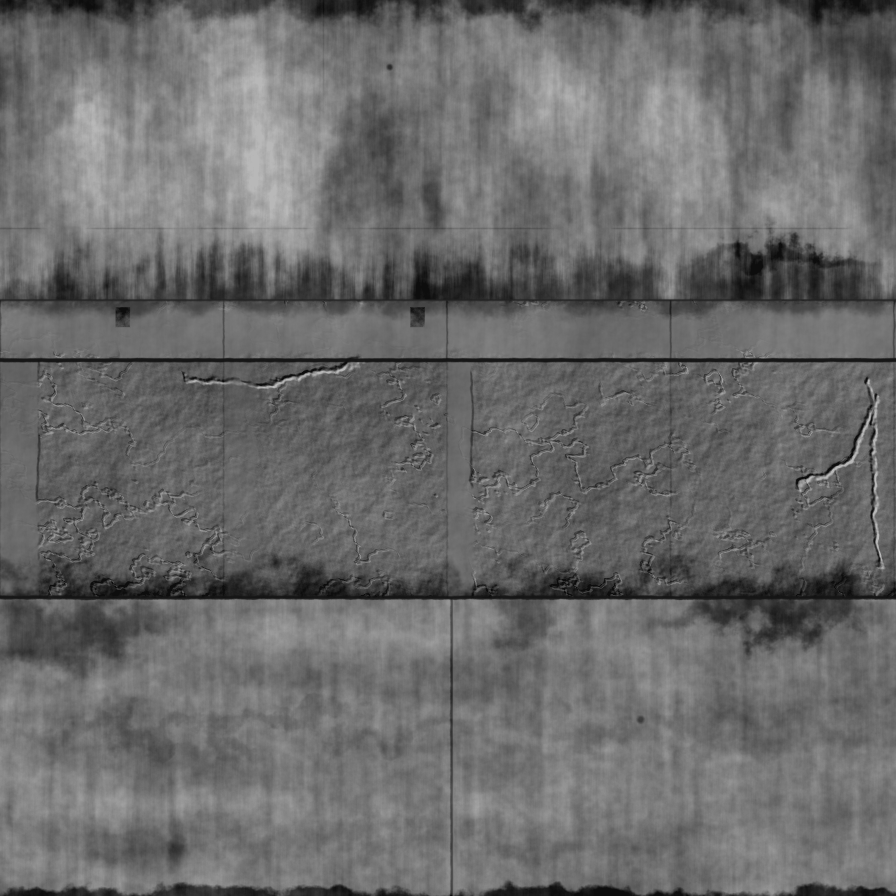
Write a Shadertoy shader that draws this texture.

```glsl
// Weathered concrete wall: stained upper panel, ledge, cracked plaster band and two lower slabs.
#define WALL_Y 0.665
#define LEDGE_Y 0.598
#define BASE_Y 0.333
#define BAY_WIDTH 0.2495
#define SEAM_X 0.504
#define CLOUDS 0.42
#define STREAKS 0.22
#define GRAIN 0.13
#define RELIEF 0.46
#define GRIME 0.27
#define WARP 0.065

float hash(vec2 p) {
    vec3 q = fract(p.xyx * 0.1031);
    q += dot(q, q.yzx + 33.33);
    return fract((q.x + q.y) * q.z);
}

float noise(vec2 p) {
    vec2 i = floor(p), f = fract(p);
    f = f * f * (3.0 - 2.0 * f);
    return mix(mix(hash(i), hash(i + vec2(1, 0)), f.x),
               mix(hash(i + vec2(0, 1)), hash(i + 1.0), f.x), f.y);
}

// Fractal noise centred on zero
float fbm(vec2 p) {
    float sum = 0.0, amp = 0.5;
    for (int i = 0; i < 5; i++) {
        sum += amp * (noise(p) - 0.5);
        p = mat2(1.6, 1.2, -1.2, 1.6) * p + 17.3;
        amp *= 0.55;
    }
    return sum;
}

// Soft ellipse: centre, then radii
float stain(vec2 p, float x, float y, float rx, float ry) {
    return 1.0 - smoothstep(0.3, 1.25, length((p - vec2(x, y)) / vec2(rx, ry)));
}

float line(float d, float width) {
    float soft = 1.0 / iResolution.y;
    return 1.0 - smoothstep(width - soft, width + soft, abs(d));
}

float band(float x, float a, float b) {
    return smoothstep(a - 0.003, a + 0.003, x) - smoothstep(b - 0.003, b + 0.003, x);
}

float segment(vec2 p, vec2 a, vec2 b) {
    vec2 d = b - a;
    return length(p - a - d * clamp(dot(p - a, d) / dot(d, d), 0.0, 1.0));
}

// Upper panel: pale clouds, vertical runs, dirty edges
float upperWall(vec2 p, vec2 w, float streak, float grain) {
    float v = 0.45 + CLOUDS * fbm(p * vec2(13, 9)) + STREAKS * streak + GRAIN * grain;
    v += 0.13 * stain(w, 0.29, 0.87, 0.09, 0.10);
    v += 0.11 * stain(w, 0.13, 0.83, 0.07, 0.11);
    v += 0.10 * stain(w, 0.27, 0.77, 0.12, 0.06);
    v += 0.10 * stain(w, 0.76, 0.84, 0.06, 0.08);
    v += 0.12 * stain(w, 0.90, 0.76, 0.08, 0.05);
    v += 0.05 * stain(w, 0.55, 0.90, 0.18, 0.11);
    v -= 0.09 * stain(w, 0.04, 0.93, 0.08, 0.10);
    v -= 0.11 * stain(w, 0.41, 0.81, 0.05, 0.09);
    v -= 0.10 * stain(w, 0.94, 0.95, 0.12, 0.06);
    v -= 0.13 * stain(mix(p, w, 0.2), 0.485, 0.775, 0.013, 0.035);
    v -= 0.22 * stain(w, 0.88, 0.708, 0.11, 0.016);
    float wobble = w.y - p.y;
    v -= GRIME * (1.0 - smoothstep(0.0, 0.065, p.y - WALL_Y + 0.06 * streak + 0.9 * wobble));
    v -= GRIME * smoothstep(0.973, 1.0, p.y + 0.6 * wobble);
    v -= 0.08 * line(p.y - 0.745, 0.0008) * smoothstep(-0.1, 0.1, fbm(p * vec2(14, 1)));
    v -= 0.06 * line(p.x - 0.361, 0.0008) * smoothstep(0.86, 0.92, p.y);
    return v - 0.25 * stain(p, 0.435, 0.925, 0.004, 0.004);
}

// Plaster height: bumps, fine cracks and broken edges
float plasterHeight(vec2 p) {
    vec2 w = p + 0.03 * vec2(fbm(p * 28.0), fbm(p * 28.0 + 9.0));
    float flakes = smoothstep(0.0, 0.035, abs(fbm(p * vec2(24, 30))));
    vec2 elbow = vec2(0.95, 0.49), sag = vec2(0.31, 0.576);
    float crack = min(segment(w, vec2(0.985, 0.56), elbow), segment(w, elbow, vec2(0.9, 0.455)));
    crack = min(crack, segment(w, vec2(0.976, 0.58), vec2(0.979, 0.36)));
    crack = min(crack, min(segment(w, vec2(0.2, 0.586), sag), segment(w, sag, vec2(0.4, 0.594))));
    return 0.75 * fbm(p * 75.0) + 0.8 * smoothstep(0.0, 0.004, crack)
         + 0.34 * flakes * smoothstep(-0.12, 0.12, fbm(p * 10.0 + 3.0));
}

// Ledge and plaster band share one embossed surface
float plaster(vec2 p, vec2 w, float streak, float grain) {
    float ledge = step(LEDGE_Y, p.y), wobble = w.y - p.y;
    float x = p.x + 0.12 * (w.x - p.x);
    float pilaster = band(x, -0.1, 0.043) + band(x, 0.499, 0.527) + 0.55 * band(x, 0.25, 0.285);
    float rim = min(p.y - LEDGE_Y, WALL_Y - p.y) + 0.35 * wobble;
    float rough = mix(1.0 - 0.85 * pilaster, 0.87 - 0.75 * smoothstep(0.002, 0.012, rim), ledge);
    vec2 e = vec2(-0.0011, 0.0011);
    float v = mix(0.385 + 0.025 * pilaster, 0.44, ledge);
    v += 0.16 * fbm(p * 9.0) + 0.06 * streak + 0.05 * grain;
    v -= RELIEF * rough * (plasterHeight(p + e) - plasterHeight(p - e));
    // Dirt below the wall and above the base
    v -= 0.18 * smoothstep(WALL_Y - 0.02, WALL_Y, p.y + 0.4 * wobble);
    v -= GRIME * (1.0 - smoothstep(0.0, 0.04, p.y - BASE_Y + 0.9 * wobble));
    // Bay joints, ragged pilaster edges and anchor pockets
    float joint = (fract(p.x / BAY_WIDTH + 0.5) - 0.5) * BAY_WIDTH;
    v -= mix(0.07, 0.16, ledge) * line(joint + 0.002 * grain, 0.0009);
    float ragged = min(abs(x - 0.043), abs(x - 0.527));
    v -= 0.17 * (1.0 - ledge) * line(ragged, 0.0012) * smoothstep(-0.08, 0.1, fbm(p * 30.0));
    vec2 pocket = abs(vec2(abs(p.x - 0.3015) - 0.1645, p.y - 0.646)) - vec2(0.007, 0.01);
    return v - (0.19 + 0.5 * grain) * (1.0 - smoothstep(0.0, 0.002, max(pocket.x, pocket.y)));
}

// Lower slabs: level tide marks and dark runs from the top joint
float lowerSlabs(vec2 p, vec2 w, float streak, float grain) {
    float v = 0.46 + 0.26 * fbm(p * vec2(7, 20)) + 0.17 * streak + GRAIN * grain;
    v -= 0.07 * stain(w, 0.25, 0.185, 0.32, 0.016);
    v -= 0.06 * stain(w, 0.78, 0.185, 0.30, 0.025);
    v -= 0.06 * stain(w, 0.35, 0.065, 0.50, 0.025);
    v += 0.05 * stain(w, 0.40, 0.28, 0.24, 0.04);
    v -= 0.20 * stain(w, 0.05, 0.295, 0.10, 0.048);
    v -= 0.13 * stain(w, 0.15, 0.31, 0.06, 0.03);
    v -= 0.18 * stain(w, 0.59, 0.31, 0.045, 0.045);
    v -= 0.24 * stain(w, 0.86, 0.317, 0.14, 0.026);
    v -= 0.14 * stain(mix(p, w, 0.2), 0.197, 0.06, 0.01, 0.04);
    v -= 0.20 * stain(p, 0.715, 0.197, 0.005, 0.005);
    v -= 0.24 * line(p.x - SEAM_X - 0.001 * grain, 0.0014);
    return v - 0.35 * (1.0 - smoothstep(0.002, 0.01, mix(p.y, w.y, 0.35)));
}

void mainImage(out vec4 fragColor, in vec2 fragCoord) {
    vec2 p = fragCoord / iResolution.xy;
    vec2 w = p + WARP * vec2(fbm(p * 32.0), 1.3 * fbm(p * 32.0 + 51.0));
    float streak = fbm(p * vec2(90, 9)), grain = fbm(p * 110.0), v;
    if (p.y > WALL_Y) v = upperWall(p, w, streak, grain);
    else if (p.y > BASE_Y) v = plaster(p, w, streak, grain);
    else v = lowerSlabs(p, w, streak, grain);
    // Horizontal joints
    v = mix(v, 0.13, 0.8 * line(p.y - WALL_Y, 0.0011));
    v = mix(v, 0.07, 0.95 * line(p.y - LEDGE_Y - 0.001 * grain, 0.0022));
    v = mix(v, 0.08, 0.9 * line(p.y - BASE_Y - 0.002 * grain, 0.002));
    fragColor = vec4(vec3(clamp(v, 0.05, 0.72)), 1.0);
}
```
